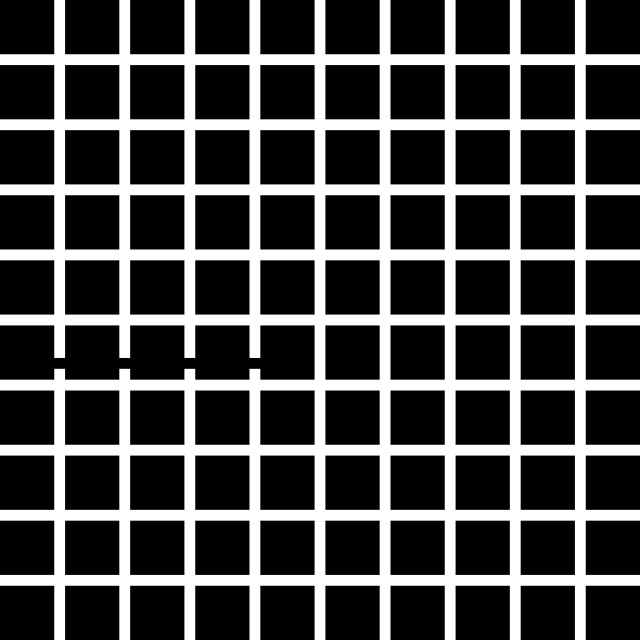
Reproduce this pattern procedurally as a three.js fragment shader.

```glsl
// A ten by ten grid of black squares parted by white lines, with short black
// bridges across the first few upright lines of one row. Each edge is smoothed
// by the exact share of a pixel-sized box that the lines cover.

#define CELLS 10.0        // squares across and down
#define SQUARE 5.0        // side of a square, in line widths
#define LINE 1.0          // width of a white line
#define BRIDGE_ROW 4.0    // row with bridges, counted from the bottom
#define BRIDGE_COUNT 4.0  // upright lines bridged, from the left
#define BRIDGE_LIFT 1.0   // height of the bridges above the foot of the row
#define BRIDGE_WIDTH 1.0  // thickness of a bridge
#define INK vec3(0.0)
#define PAPER vec3(1.0)

varying vec2 vUv;

const float PERIOD = SQUARE + LINE;
const float SPAN = CELLS * PERIOD - LINE; // no line after the last square

// Total line width lying between zero and p on each axis.
vec2 lineIntegral(vec2 p) {
  return floor(p / PERIOD) * LINE + max(mod(p, PERIOD) - SQUARE, 0.0);
}

// Share of a box of size w around p that the lines cover, on each axis.
vec2 lineCoverage(vec2 p, vec2 w) {
  return (lineIntegral(p + 0.5 * w) - lineIntegral(p - 0.5 * w)) / w;
}

// Share of a box of width w around x that lies above the edge.
float above(float x, float edge, float w) {
  return clamp((x - edge) / w + 0.5, 0.0, 1.0);
}

void main() {
  vec2 p = vUv * SPAN;
  vec2 w = max(fwidth(p), vec2(0.0001));

  // White lattice; the outer half pixel is kept inside the canvas
  vec2 lines = lineCoverage(clamp(p, 0.5 * w, SPAN - 0.5 * w), w);
  float white = 1.0 - (1.0 - lines.x) * (1.0 - lines.y);

  // Black strip that bridges the lines, ending inside the next square
  float foot = BRIDGE_ROW * PERIOD + BRIDGE_LIFT;
  float stripEnd = BRIDGE_COUNT * PERIOD + 0.5 * SQUARE;
  float strip = above(p.y, foot, w.y) - above(p.y, foot + BRIDGE_WIDTH, w.y);
  white *= 1.0 - strip * (1.0 - above(p.x, stripEnd, w.x));

  gl_FragColor = vec4(mix(INK, PAPER, white), 1.0);
}
```
